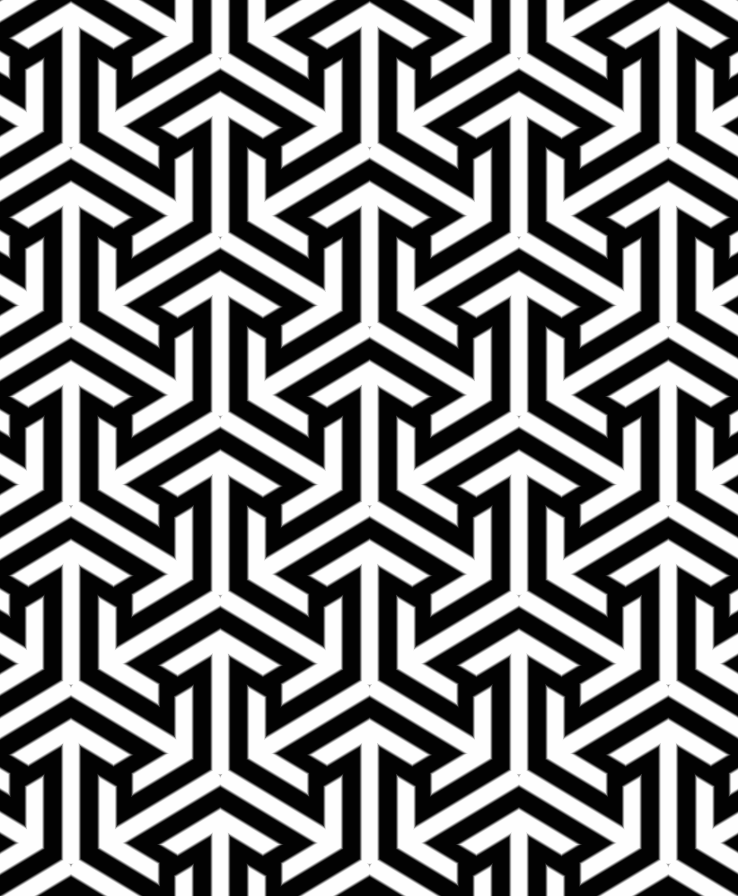
A WebGL 1 fragment shader for this pattern:

```glsl
precision highp float;
// Interlocking three-way arrows in white on black, on a staggered lattice.

uniform vec2 u_resolution;

// Signed distance to one upward arrow whose shaft starts at the origin.
float arrow(vec2 p) {
  p.x = abs(p.x);
  float shaft = max(p.x - 0.051, max(-p.y, p.y - 0.75));

  // Sloping head: outer edge, parallel inner edge, mirrored end cut.
  vec2 q = p - vec2(0.0, 0.815);
  float outer = dot(q, vec2(0.5, 0.866));
  float cut = dot(q, vec2(0.5, -0.866)) - 0.349;
  float head = max(max(outer, -0.102 - outer), cut);
  return min(shaft, head);
}

// Three arrows, a third of a turn apart.
float triArrow(vec2 p) {
  mat2 thirdTurn = mat2(-0.5, 0.866, -0.866, -0.5);
  float d = 9.0;
  for (int k = 0; k < 3; k++) {
    d = min(d, arrow(p));
    p = thirdTurn * p;
  }
  return d;
}

// Nearest motif among neighbouring columns, odd columns shifted half a step.
float lattice(vec2 p) {
  float nearest = floor(p.x / 0.866 + 0.5);
  float d = 9.0;
  for (int i = -1; i <= 1; i++) {
    float column = nearest + float(i);
    float x = p.x - column * 0.866;
    float y = fract(p.y - 0.5 * mod(column, 2.0) + 0.5) - 0.5;
    for (int j = -1; j <= 1; j++) {
      d = min(d, triArrow(vec2(x, y + float(j))));
    }
  }
  return d;
}

void main() {
  // Five repeats per canvas height, columns one sixth of the height apart.
  vec2 p = gl_FragCoord.xy / u_resolution.y;
  p.x -= 0.5 * u_resolution.x / u_resolution.y + 0.0007;
  p = p * vec2(5.196, 5.0) - vec2(0.0, 0.174);

  // Slightly soft edges, never sharper than a pixel.
  float soft = max(0.011, 4.0 / u_resolution.y);
  float ink = smoothstep(-soft, soft, lattice(p));
  gl_FragColor = vec4(vec3(mix(0.995, 0.006, ink)), 1.0);
}
```
